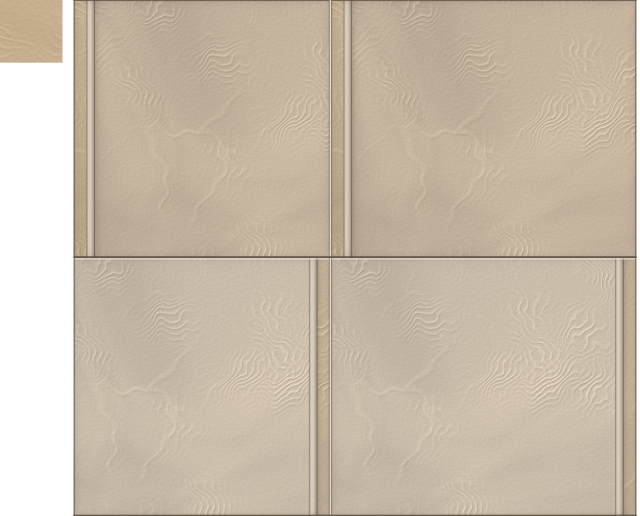
This texture is drawn by a WebGL 1 fragment shader. Its source:

```glsl
precision highp float;
// Four embossed leather panels, two across and two down, each with a raised bead
// near one side, plus a small swatch in the white left margin. Hide is built from
// cellular grain, warped veins and fans of creases, lit as a shallow relief.
uniform vec2 u_resolution;

const float ASPECT = 1.2427;           // layout width when its height is 1
const vec2 PANEL_LO = vec2(0.1424, 0.0);
const vec2 PANEL_MID = vec2(0.6416, 0.5008);
const vec2 PANEL_HI = vec2(1.2362, 1.0);
const float BEAD_INSET = 0.0335;
const float BEAD_HALF = 0.0075;
const vec3 WARM_HIDE = vec3(0.768, 0.704, 0.620);
const vec3 PALE_HIDE = vec3(0.789, 0.736, 0.663);
const vec3 SWATCH_HIDE = vec3(0.78, 0.69, 0.56);
const vec3 SEAM_DARK = vec3(0.36, 0.31, 0.26);
const vec3 SEAM_LIGHT = vec3(0.93, 0.91, 0.87);
const vec3 BEAD_LIGHT = vec3(0.85, 0.81, 0.75);
const vec3 BEAD_SHADE = vec3(0.67, 0.61, 0.53);

vec2 hash2(vec2 p) {
  vec2 k = vec2(dot(p, vec2(127.1, 311.7)), dot(p, vec2(269.5, 183.3)));
  return fract(sin(k) * 4375.85);
}

mat2 rotation(float a) {
  return mat2(cos(a), sin(a), -sin(a), cos(a));
}

// Distances to the nearest and second nearest cell points.
vec2 cellular(vec2 p) {
  vec2 cell = floor(p), f = fract(p), near = vec2(8.0);
  for (int j = -1; j <= 1; j++)
    for (int i = -1; i <= 1; i++) {
      vec2 o = vec2(float(i), float(j));
      float d = length(o + hash2(cell + o) - f);
      near = d < near.x ? vec2(d, near.x) : vec2(near.x, min(near.y, d));
    }
  return near;
}

// Soft cloudy tone from rotated, layered sines.
float mottle(vec2 p) {
  float sum = 0.0, amp = 0.5;
  for (int i = 0; i < 5; i++) {
    p = rotation(1.1) * p * 1.6 + 0.7 * sin(p.yx * 1.3) + 1.7;
    sum += amp * sin(p.x) * sin(p.y + 0.6);
    amp *= 0.72;
  }
  return sum;
}

// Scattered fans of thin, bent, roughly parallel wrinkles.
float creases(vec2 p) {
  vec2 cell = floor(p), f = fract(p);
  float sum = 0.0;
  for (int j = -1; j <= 1; j++)
    for (int i = -1; i <= 1; i++) {
      vec2 o = vec2(float(i), float(j));
      vec2 h = hash2(cell + o), g = hash2(cell + o + 37.0);
      vec2 r = rotation(2.4 * g.x - 1.2) * (f - o - h);
      float fade = exp(-9.0 * r.x * r.x - 5.0 * r.y * r.y);
      float across = r.x * (1.0 - 0.4 * r.y) + (g.y - 0.5) * r.y * r.y;
      float wobble = sin(9.0 * r.y + 6.0 * h.x) + 0.7 * sin(23.0 * r.y + 15.0 * r.x);
      float ridge = 0.5 + 0.5 * sin(across * mix(42.0, 70.0, h.y) + wobble);
      sum += ridge * ridge * ridge * fade * smoothstep(0.15, 0.9, g.y);
    }
  return sum;
}

// Relief of the hide: x is the full height, y only creases and veins.
vec2 hideHeight(vec2 q) {
  vec2 bent = q + 0.012 * sin(q.yx * 41.0) + 0.005 * sin(q.yx * 127.0 + 2.0);
  vec2 border = cellular(bent * 7.0 + 3.0);
  float patches = smoothstep(-0.2, 0.5, mottle(q * 6.0 + 5.0));
  float vein = (1.0 - smoothstep(0.0, 0.09, border.y - border.x)) * patches;
  float wrinkle = creases(bent * 9.0) + 0.5 * vein;
  return vec2(wrinkle + 0.34 * cellular(q * 155.0).x, wrinkle);
}

vec3 leather(vec2 q, vec3 hide) {
  vec2 h = hideHeight(q);
  float slope = h.x - hideHeight(q + vec2(-0.0013, 0.0018)).x;
  float tone = 1.0 + 0.055 * mottle(q * 4.5) + 0.05 * h.y - 0.012;
  return hide * tone + 0.10 * clamp(slope, -0.7, 0.7);
}

// Smooth coverage of a line of half width w at distance d.
float stroke(float d, float w, float px) {
  return 1.0 - smoothstep(w - 0.6 * px, w + 0.6 * px, abs(d));
}

float box(vec2 p, vec2 lo, vec2 hi, float px) {
  vec2 d = max(lo - p, p - hi);
  return 1.0 - smoothstep(-0.5 * px, 0.5 * px, max(d.x, d.y));
}

// Rounded strip with a bright left flank, dark rims and a soft cast shadow.
vec3 addBead(vec3 col, float s, float px) {
  float t = s / BEAD_HALF;
  float shadow = exp(-max(s - BEAD_HALF, 0.0) / 0.007) * step(0.0, s);
  col *= 1.0 - 0.17 * shadow;
  vec3 body = mix(BEAD_LIGHT, BEAD_SHADE, smoothstep(-0.1, 1.0, t));
  body = mix(BEAD_SHADE, body, smoothstep(-1.0, -0.5, t));
  col = mix(col, body, 0.9 * stroke(s, BEAD_HALF, px));
  col = mix(col, SEAM_DARK, 0.35 * stroke(s + BEAD_HALF, 0.0009, px));
  return mix(col, SEAM_DARK, 0.55 * stroke(s - BEAD_HALF, 0.0011, px));
}

// Dark lower seam, pale upper lip and fine side joints.
vec3 addSeams(vec3 col, vec2 a, vec2 b, vec2 id, float px) {
  float rim = min(min(a.x, b.x), min(a.y, b.y));
  col *= 1.0 - 0.09 * exp(-max(rim, 0.0) / 0.008);
  col = mix(col, SEAM_LIGHT, 0.7 * (1.0 - id.y) * stroke(b.y - 0.0025, 0.0013, px));
  col = mix(col, SEAM_DARK, 0.75 * id.y * stroke(b.y, 0.0022, px));
  col = mix(col, SEAM_DARK, 0.6 * stroke(min(a.x, b.x) - 0.0022, 0.0010, px));
  float joint = mix(b.x, a.x, id.x);
  col = mix(col, SEAM_LIGHT, 0.85 * stroke(joint, 0.0014, px));
  return mix(col, SEAM_DARK, 0.9 * stroke(a.y, 0.0026, px));
}

void main() {
  vec2 p = gl_FragCoord.xy / u_resolution * vec2(ASPECT, 1.0);
  float px = max(1.0 / u_resolution.y, ASPECT / u_resolution.x);

  // Panel index and bounds; the hide repeats, shifted in the lower row.
  vec2 id = step(PANEL_MID, p);
  vec2 lo = mix(PANEL_LO, PANEL_MID, id), hi = mix(PANEL_MID, PANEL_HI, id);
  vec2 q = p - vec2(lo.x, hi.y) + vec2(0.1 * (1.0 - id.y), 0.0);
  vec3 col = leather(q, mix(PALE_HIDE, WARM_HIDE, id.y));

  // Bead on the left above and on the right below, with a warmer outer strip.
  float s = p.x - mix(hi.x - BEAD_INSET, lo.x + BEAD_INSET, id.y);
  float outer = smoothstep(0.0, px, s * (1.0 - 2.0 * id.y));
  col *= mix(vec3(1.0), vec3(0.985, 0.96, 0.91), outer);
  col = addBead(col, s, px);
  col = addSeams(col, p - lo, hi - p, id, px);

  // White margin and the corner swatch.
  vec3 swatch = leather(rotation(0.8) * p * 0.8 + 2.0, SWATCH_HIDE);
  vec3 page = mix(vec3(1.0), swatch, box(p, vec2(-1.0, 0.8786), vec2(0.1214, 2.0), px));
  col = mix(page, col, box(p, PANEL_LO - vec2(0.0, 1.0), PANEL_HI + vec2(0.0, 1.0), px));
  gl_FragColor = vec4(clamp(col, 0.0, 1.0), 1.0);
}
```
